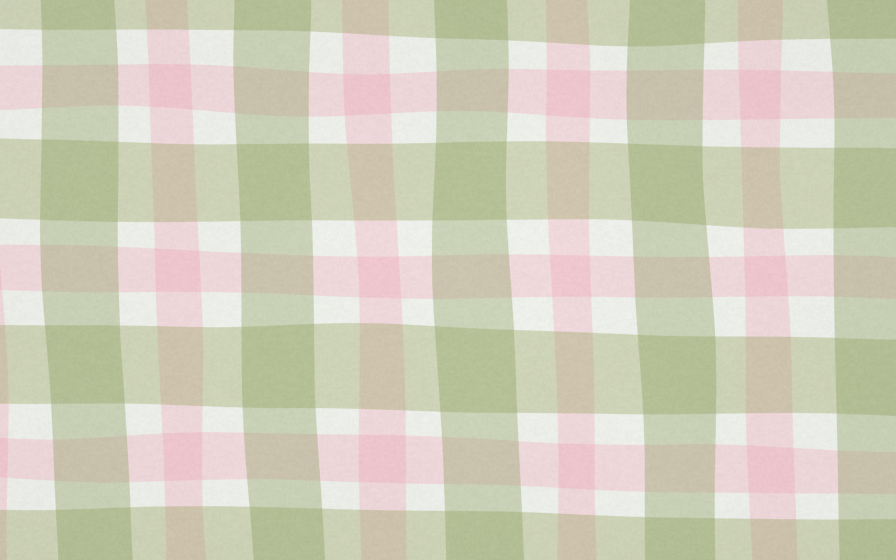
Write a Shadertoy shader that draws this pattern.

```glsl
// Hand-painted gingham: translucent green and pink bands crossing on off-white cloth.

float hash(ivec2 cell) {
    uint h = uint(cell.x) * 1597334677u ^ uint(cell.y) * 3812015801u;
    h = (h ^ (h >> 16)) * 2246822519u;
    h = (h ^ (h >> 13)) * 3266489917u;
    return float((h ^ (h >> 16)) >> 8) / 16777216.0;
}

// Smooth value noise, 0 to 1
float noise(vec2 p) {
    ivec2 i = ivec2(floor(p));
    vec2 f = fract(p);
    f = f * f * (3.0 - 2.0 * f);
    return mix(mix(hash(i), hash(i + ivec2(1, 0)), f.x),
               mix(hash(i + ivec2(0, 1)), hash(i + ivec2(1, 1)), f.x), f.y);
}

// Slow sideways wander of one edge along its length, -1 to 1
float wander(float along, float lane) {
    ivec2 knot = ivec2(int(floor(along * 3.4)), int(lane));
    float t = fract(along * 3.4);
    t = mix(t, t * t * (3.0 - 2.0 * t), 0.6);
    return 2.0 * mix(hash(knot), hash(knot + ivec2(1, 0)), t) - 1.0;
}

// Coverage of repeated bands whose two edges wander separately
float bands(float across, float along, float pitch, float centre, float halfWidth, float seed) {
    float id = floor((across - centre) / pitch + 0.5);
    float d = across - centre - id * pitch;
    float lane = seed + id * 3.0;
    d -= 0.006 * wander(along, lane);
    float low = -halfWidth + 0.008 * wander(along + 0.1, lane + 1.0);
    float high = halfWidth + 0.008 * wander(along + 0.2, lane + 2.0);
    float soft = 0.8 / iResolution.y;
    return smoothstep(-soft, soft, d - low) * smoothstep(-soft, soft, high - d);
}

void mainImage(out vec4 fragColor, in vec2 fragCoord) {
    vec2 p = fragCoord / iResolution.y;
    vec2 mid = 0.5 * iResolution.xy / iResolution.y;

    // Slight lean of both sets of bands
    float u = p.x + 0.027 * (p.y - mid.y);
    float v = p.y + 0.014 * (p.x - mid.x);

    // Washes: pink first, green glazed over it
    vec3 col = vec3(0.925, 0.932, 0.912);
    vec3 pink = vec3(0.94, 0.57, 0.67);
    col = mix(col, pink, 0.25 * bands(v, p.x, 0.331, 0.175, 0.0385, 100.0));
    col = mix(col, pink, 0.25 * bands(u, p.y, 0.351, 0.318, 0.0375, 200.0));
    col = mix(col, vec3(0.57, 0.62, 0.34), 0.34 * bands(v, p.x, 0.331, 0.010, 0.070, 300.0));
    col = mix(col, vec3(0.55, 0.62, 0.37), 0.37 * bands(u, p.y, 0.351, 0.148, 0.066, 400.0));

    // Fine cloth grain and soft mottling
    col += 0.022 * (noise(p * 300.0) - 0.5);
    col += 0.010 * (noise(p * vec2(90.0, 220.0) + 40.0) - 0.5);
    col += 0.008 * (noise(p * 7.0 + 9.0) - 0.5);

    // Gentle darkening toward the corners
    vec2 q = (p - mid) / mid;
    col *= 1.005 - 0.012 * dot(q, q);

    fragColor = vec4(clamp(col, 0.0, 1.0), 1.0);
}
```
